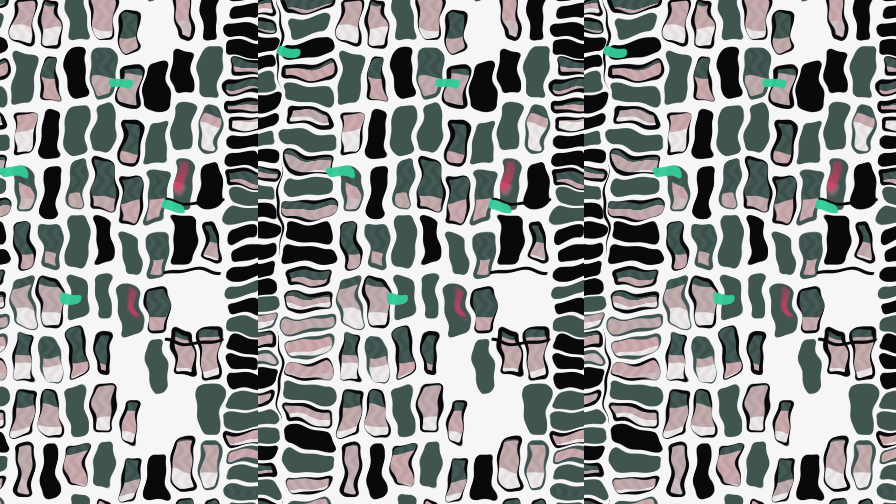
A WebGL 2 fragment shader for this pattern:

```glsl
#version 300 es
precision highp float;
// Collage of inked brush blocks and stacked bars, in tiles cut by hard vertical seams.
uniform vec2 u_resolution;
out vec4 outColor;

const vec3 PAPER = vec3(0.965);
const vec3 INK = vec3(0.035, 0.035, 0.045);
const vec3 TEAL = vec3(0.25, 0.33, 0.315);
const vec3 BLUSH = vec3(0.73, 0.66, 0.665);
const vec3 ROSE = vec3(0.87, 0.24, 0.40);
const vec3 MINT = vec3(0.20, 0.80, 0.60);

float hash(vec2 p) {
    vec3 q = fract(vec3(p.xyx) * 0.1031);
    q += dot(q, q.yzx + 33.33);
    return fract((q.x + q.y) * q.z);
}

// Layered sines that make every edge look hand painted
vec2 wobble(vec2 p) {
    return 0.045 * sin(p.yx * vec2(5.3, 4.7) + 1.7 * sin(p * vec2(3.1, 2.3)))
         + 0.02 * sin(p.yx * vec2(13.0, 11.0) + p * 5.0);
}

float roundBox(vec2 p, vec2 halfSize, float radius) {
    vec2 q = abs(p) - halfSize + radius;
    return length(max(q, 0.0)) + min(max(q.x, q.y), 0.0) - radius;
}

float cover(float d, float px) {
    return 1.0 - smoothstep(-px, px, d);
}

// Teal above blush above pale paint, with levels shared by neighbours
vec3 wash(float y, vec2 id, float px) {
    float upper = mix(-0.45, 0.2, hash(id + 71.0));
    float lower = upper + mix(0.15, 0.7, hash(id + 37.0));
    vec3 blush = mix(BLUSH, vec3(0.81, 0.65, 0.67), hash(id + 19.0) * 0.7);
    vec3 pale = mix(vec3(0.92, 0.90, 0.90), BLUSH, step(0.6, hash(id + 53.0)) * 0.7);
    vec3 paint = mix(TEAL, blush, smoothstep(-px, px, y - upper));
    return mix(paint, pale, smoothstep(-px, px, y - lower));
}

void main() {
    // Nine rows down the canvas; the tile repeats across
    float px = 6.5 / u_resolution.y;
    vec2 p = gl_FragCoord.xy / u_resolution.y * 9.0;
    vec2 t = vec2(mod(p.x - 4.604, 5.833), 9.0 - p.y);
    vec2 w = t + wobble(t);

    vec2 id, group, q, size;
    float inkShare, tealShare, washY;
    bool blank = false;

    if (w.x < 1.42 || w.x > 5.22) {
        // Horizontal bars: narrow lane, wide lane, seam lane
        float lane = w.x < 0.4 ? 0.0 : (w.x < 1.42 ? 1.0 : 2.0);
        bool wide = lane == 1.0;
        float center = wide ? 0.91 : (lane < 1.0 ? 0.08 : 5.6);
        float pitch = wide ? 0.41 : 0.33;
        float y = (w.y + 0.1 * (w.x - center) * sin(t.y * 1.3 + lane)) / pitch + lane * 0.4;
        id = vec2(lane + 40.0, floor(y));
        group = id;
        q = vec2(w.x - center, (fract(y) - 0.5) * pitch);
        float reach = wide ? 0.49 : (lane < 1.0 ? 0.29 : 0.36);
        size = vec2(reach * mix(0.78, 1.0, hash(id + 5.0)), pitch * mix(0.34, 0.47, hash(id + 9.0)));
        inkShare = wide ? 0.45 : 0.6;
        tealShare = wide ? 0.22 : 0.1;
        washY = q.y * 2.5;
    } else {
        // Upright blocks, in pairs that share a row offset
        float x = (w.x - 1.42) / 0.475;
        float column = floor(x);
        float pair = floor(column / 2.0);
        float y = w.y + 0.14 * sin(pair * 2.4) + 0.1;
        id = vec2(column, floor(y));
        group = vec2(pair + 10.0, id.y);
        q = vec2((fract(x) - 0.5) * 0.475, fract(y) - 0.5);
        q.x += 0.07 * q.y * (hash(group + 3.0) - 0.5);
        size = vec2(mix(0.14, 0.22, hash(id + 5.0)), mix(0.38, 0.47, hash(id + 9.0)));
        inkShare = 0.24;
        tealShare = 0.2;
        washY = q.y;
        blank = hash(id + 91.0) > 0.95 || (pair == 3.0 && id.y == 5.0)
             || (column == 4.0 && id.y == 6.0);
    }

    // Rose stains, strongest at their lower end
    float rose = 0.0;
    for (int i = 0; i < 3; i++) {
        vec2 spot = vec2(i == 1 ? 3.7 : 4.4, 3.1 + 2.2 * float(i));
        vec2 r = (w - spot) / vec2(0.2, 0.4);
        rose = max(rose, (1.0 - smoothstep(0.6, 1.1, length(r))) * (0.75 + 0.25 * r.y));
    }

    // Block body, then paint inside an uneven ink outline
    float kind = hash(id + 23.0);
    float d = roundBox(q, size, 0.1);
    float inset = mix(0.025, 0.065, hash(id + 61.0));
    float inner = d + inset + 0.025 * sin(q.y * 8.0 + q.x * 6.0 + kind * 20.0);
    bool solidTeal = kind > inkShare && kind < inkShare + tealShare;
    vec3 body = solidTeal || hash(id + 83.0) > 0.8 ? TEAL : INK;
    float filled = max(step(inkShare + tealShare, kind), rose);
    vec3 paint = wash(washY, group, px);
    paint += 0.025 * sin(t.x * 31.0 + 2.0 * sin(t.y * 17.0));
    paint = mix(paint, ROSE, rose);
    body = mix(body, paint, filled * cover(inner, px));
    vec3 color = mix(PAPER, body, blank ? 0.0 : cover(d, px));

    // Thin ink rules: a broken upright and three ledges
    float rule = abs(w.x - 0.39) - 0.025 * sin(t.y * 2.1);
    for (int i = 0; i < 3; i++) {
        vec2 ledge = w - vec2(4.7, 3.6 + 1.25 * float(i));
        rule = min(rule, roundBox(ledge, vec2(0.5, 0.028), 0.02));
    }
    color = mix(color, INK, cover(rule, px));

    // Mint dabs stepping through the tile
    for (int i = 0; i < 5; i++) {
        float n = float(i);
        vec2 dab = w - vec2(0.55 + 0.95 * n, mod(0.9 + 2.2 * n, 6.0));
        float shape = roundBox(dab, vec2(0.12 + 0.14 * hash(vec2(n, 7.0)), 0.09), 0.07);
        color = mix(color, MINT, 0.95 * cover(shape, px));
    }
    outColor = vec4(color, 1.0);
}
```
